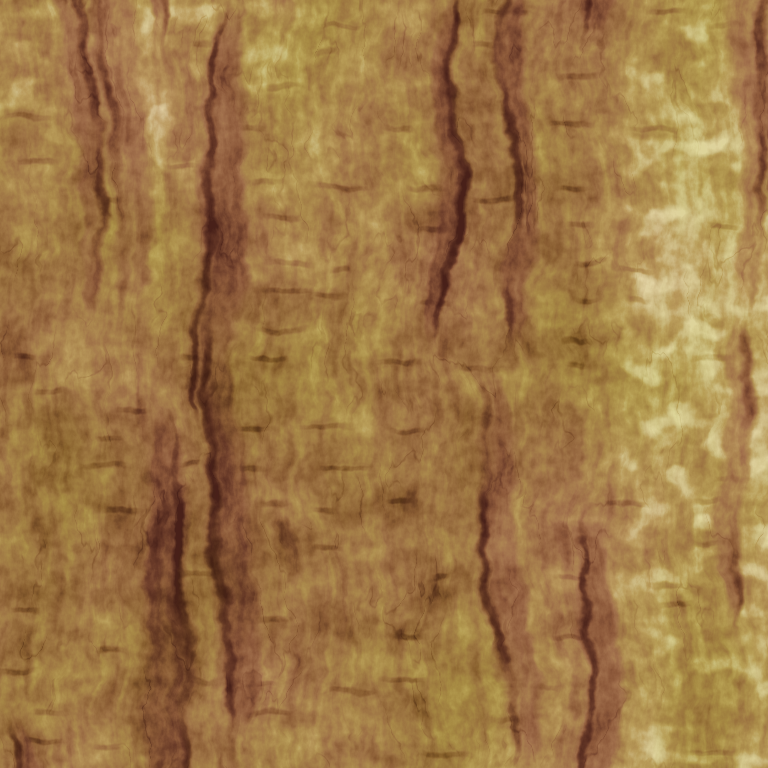
A WebGL 1 fragment shader for this texture:

```glsl
precision highp float;
// Weathered tree bark: ochre plates split by long upright furrows and short cross checks.
// Noise and scattered cracks add up to one tone value (roughly a normal deviate),
// which a colour ramp turns into shadow, brown, ochre and cream.

uniform vec2 u_resolution;

const vec3 SHADOW = vec3(0.27, 0.14, 0.07);
const vec3 UMBER  = vec3(0.40, 0.24, 0.13);
const vec3 BROWN  = vec3(0.54, 0.36, 0.20);
const vec3 TAN    = vec3(0.62, 0.45, 0.27);
const vec3 OCHRE  = vec3(0.67, 0.53, 0.30);
const vec3 STRAW  = vec3(0.73, 0.61, 0.36);
const vec3 CREAM  = vec3(0.80, 0.72, 0.51);
const vec3 PALE   = vec3(0.88, 0.82, 0.63);
const vec3 OLIVE_SHIFT = vec3(-0.012, 0.014, -0.030);

const vec2 FURROW_GRID = vec2(8.0, 2.0);    // furrow cells across the canvas
const vec2 CHECK_GRID  = vec2(10.0, 22.0);  // cross check cells across the canvas
const float FURROW_SHARE = 0.88;
const float CHECK_SHARE  = 0.34;
const float BAND_DEPTH   = 0.95;
const float CORE_DEPTH   = 1.55;
const float CHECK_DEPTH  = 0.95;
const float HAIR_DEPTH   = 0.55;
const float TONE_BIAS    = 0.36;

vec2 hash2(vec2 p) {
  vec3 h = fract(p.xyx * vec3(0.1031, 0.1030, 0.0973));
  h += dot(h, h.yzx + 33.33);
  return fract((h.xx + h.yz) * h.zy);
}

float cornerSlope(vec2 cell, vec2 offset) {
  float angle = 6.2832 * hash2(cell + 57.0).x;
  return dot(vec2(cos(angle), sin(angle)), offset);
}

// Gradient noise, about -1 to 1
float noise(vec2 p) {
  vec2 i = floor(p), f = p - i;
  vec2 u = f * f * f * (f * (f * 6.0 - 15.0) + 10.0);
  vec2 e = vec2(1.0, 0.0);
  float low  = mix(cornerSlope(i, f), cornerSlope(i + e, f - e), u.x);
  float high = mix(cornerSlope(i + e.yx, f - e.yx), cornerSlope(i + 1.0, f - 1.0), u.x);
  return 2.0 * mix(low, high, u.y);
}

float fbm(vec2 p) {
  float sum = 0.0, gain = 0.5;
  for (int i = 0; i < 4; i++) {
    sum += gain * noise(p);
    p = p * 2.03 + 17.7;
    gain *= 0.5;
  }
  return sum;
}

// Long leaning furrows: x = soft brown band, y = dark core along one side
vec2 furrows(vec2 p) {
  vec2 home = floor(p * FURROW_GRID), result = vec2(0.0);
  for (int j = -1; j <= 1; j++) {
    for (int i = -1; i <= 1; i++) {
      vec2 cell = home + vec2(float(i), float(j));
      vec2 a = hash2(cell + 11.3), b = hash2(cell + 41.9), c = hash2(cell + 83.1);
      vec2 d = p - (cell + 0.5 + (a - 0.5) * vec2(0.75, 0.6)) / FURROW_GRID;
      float t = abs(d.y) / mix(0.17, 0.34, b.x);
      float taper = sqrt(max(0.0, 1.0 - t * t));
      float ends = smoothstep(0.0, 0.25, 1.0 - t) * step(c.x, FURROW_SHARE);
      float x = d.x - (b.y - 0.5) * 0.2 * d.y;
      float bandWidth = mix(0.018, 0.036, c.y) * taper + 0.002;
      float side = a.x < 0.5 ? -0.55 : 0.55;
      float coreWidth = mix(0.007, 0.013, a.y) * taper + 0.001;
      float band = 1.0 - smoothstep(0.5, 1.1, abs(x) / bandWidth);
      float core = 1.0 - smoothstep(0.15, 1.0, abs(x - side * bandWidth) / coreWidth);
      result = max(result, ends * vec2(band, core));
    }
  }
  return result;
}

// Short horizontal checks across the plates
float checks(vec2 p) {
  vec2 home = floor(p * CHECK_GRID);
  float result = 0.0;
  for (int j = -1; j <= 1; j++) {
    for (int i = -1; i <= 1; i++) {
      vec2 cell = home + vec2(float(i), float(j));
      vec2 a = hash2(cell + 131.7), b = hash2(cell + 171.3);
      vec2 d = abs(p - (cell + 0.5 + (a - 0.5) * 0.6) / CHECK_GRID);
      float along = 1.0 - smoothstep(0.2, 1.0, d.x / mix(0.018, 0.046, b.x));
      float across = 1.0 - smoothstep(0.0015, 0.0055, d.y);
      result = max(result, along * across * step(b.y, CHECK_SHARE));
    }
  }
  return result;
}

vec3 barkRamp(float z) {
  vec3 c = mix(SHADOW, UMBER, clamp((z + 3.1) / 1.2, 0.0, 1.0));
  c = mix(c, BROWN, clamp((z + 1.9) / 0.9, 0.0, 1.0));
  c = mix(c, TAN,   clamp((z + 1.0) / 0.8, 0.0, 1.0));
  c = mix(c, OCHRE, clamp((z + 0.2) / 0.7, 0.0, 1.0));
  c = mix(c, STRAW, clamp((z - 0.5) / 0.7, 0.0, 1.0));
  c = mix(c, CREAM, clamp((z - 1.2) / 0.8, 0.0, 1.0));
  return mix(c, PALE, clamp((z - 2.0) / 1.0, 0.0, 1.0));
}

void main() {
  vec2 uv = gl_FragCoord.xy / u_resolution;

  // Wander and ragged edges
  vec2 p = uv;
  p.x += 0.014 * noise(uv * vec2(4.0, 5.0)) + 0.011 * fbm(uv * vec2(16.0, 20.0) + 5.0);
  p.y += 0.008 * fbm(uv * vec2(18.0, 14.0) + 31.0);

  vec2 furrow = furrows(p);
  furrow.y *= smoothstep(-0.7, 0.35, noise(p * vec2(9.0, 7.0) + 61.0));
  float plate = 1.0 - furrow.x;

  // Broad bands, light regions and the fine grain
  float broad = noise(p * vec2(7.0, 0.9) + 3.0);
  float region = noise(p * vec2(2.6, 1.6) + 23.0) + smoothstep(0.6, 0.9, p.x) - 0.3;
  float mottle = fbm(p * vec2(15.0, 19.0) + 9.0);
  float fibre = fbm(p * vec2(62.0, 8.0) + 71.0);
  float grain = fbm(uv * vec2(75.0, 60.0) + 13.0);
  float patches = smoothstep(0.0, 0.75, noise(p * vec2(22.0, 34.0) + 47.0));
  float hairField = abs(fbm(p * vec2(17.0, 6.0) + 91.0));
  float hair = (1.0 - smoothstep(0.0, 0.045, hairField))
             * smoothstep(-0.3, 0.5, noise(uv * 12.0 + 29.0));

  float z = TONE_BIAS + 0.75 * broad + 0.42 * region;
  z += mottle * mix(0.6, 1.25, plate) + 0.85 * fibre + 0.75 * grain;
  z += 1.1 * patches * plate * smoothstep(-0.2, 0.8, region + 0.4 * broad);
  z -= BAND_DEPTH * furrow.x + CORE_DEPTH * furrow.y;
  z -= CHECK_DEPTH * checks(p) * mix(0.2, 1.0, plate) + HAIR_DEPTH * hair;

  // Plates lean to olive, furrow bands to a rosier brown
  float olive = 0.9 * noise(uv * vec2(6.0, 5.0) + 37.0) + 0.5 * fibre + plate - 0.75;
  vec3 color = barkRamp(z) + OLIVE_SHIFT * clamp(olive, -0.9, 1.2);
  gl_FragColor = vec4(color, 1.0);
}
```
